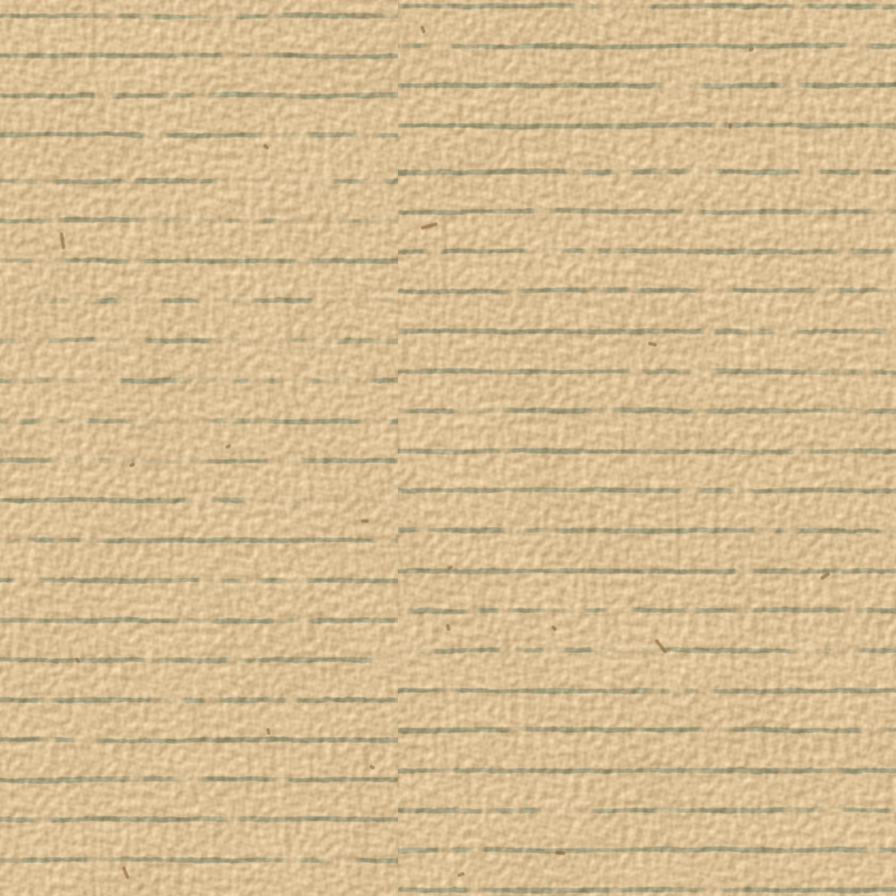
Give the GLSL for this pattern, as a WebGL 2 fragment shader.

```glsl
#version 300 es
precision highp float;
// Tan grained paper ruled with thin, worn grey-green lines in two offset columns.
// Rows repeat with fract; gradient noise bends and breaks each line,
// and a slope taken from the same noise embosses the paper.

uniform vec2 u_resolution;
out vec4 outColor;

float hash(vec2 p) {
    vec3 q = fract(p.xyx * vec3(0.1031, 0.1030, 0.0973));
    q += dot(q, q.yzx + 33.33);
    return fract((q.x + q.y) * q.z);
}

float cornerSlope(vec2 cell, vec2 offset) {
    float angle = 6.2832 * hash(cell);
    return dot(vec2(cos(angle), sin(angle)), offset);
}

// Gradient noise, roughly -0.7 to 0.7
float noise(vec2 p) {
    vec2 i = floor(p), f = fract(p);
    vec2 u = f * f * f * (f * (f * 6.0 - 15.0) + 10.0);
    vec2 e = vec2(1.0, 0.0);
    float low = mix(cornerSlope(i, f), cornerSlope(i + e, f - e), u.x);
    float high = mix(cornerSlope(i + e.yx, f - e.yx), cornerSlope(i + 1.0, f - 1.0), u.x);
    return mix(low, high, u.y);
}

// Paper relief lit from the upper left
float emboss(vec2 p) {
    vec2 light = vec2(-0.28, 0.32);
    return noise(p + light) - noise(p - light);
}

// Ink coverage of the ruled lines
float ruledInk(vec2 uv, float pixel) {
    const float PITCH = 0.04456;
    float side = step(0.444, uv.x);

    // The columns differ in phase; one wider gap lies near the top
    float start = mix(0.0404, 0.0065, side) + 0.0065 * step(0.83, uv.y);
    float v = (uv.y - start) / PITCH + 0.5;
    float row = floor(v);
    float seed = row * 5.0 + side * 171.0 + 40.5;

    // Waviness and ragged thickness
    float shift = 0.0016 * noise(vec2(uv.x * 11.0, seed))
                + 0.0011 * noise(vec2(uv.x * 48.0, seed + 1.0))
                + 0.0012 * (hash(vec2(row + 30.0, side)) - 0.5);
    float halfWidth = 0.0027 + 0.0010 * noise(vec2(uv.x * 24.0, seed + 2.0))
                    + 0.0011 * noise(uv * 150.0 + 60.0);
    float dist = abs((fract(v) - 0.5) * PITCH - shift);
    float soft = max(0.0014, pixel);
    float line = 1.0 - smoothstep(halfWidth - soft, halfWidth + soft, dist);

    // Broken stretches, mostly in the upper middle of the left column
    float band = smoothstep(0.36, 0.48, uv.y) * (1.0 - smoothstep(0.79, 0.85, uv.y));
    float wear = mix(0.05 + 0.19 * band, 0.03, side)
               + 0.10 * (hash(vec2(row + 80.0, side + 4.0)) - 0.5);
    float print = 0.42 + 0.55 * noise(vec2(uv.x * 13.0, seed + 3.0))
                + 0.60 * noise(vec2(uv.x * 42.0, seed + 4.0)) - wear;
    float strength = mix(0.12, 1.0, smoothstep(0.0, 0.30, print));
    strength *= 0.88 + 0.35 * noise(uv * vec2(70.0, 110.0));
    return clamp(line * strength, 0.0, 1.0);
}

// Sparse short brown fibres, at most one in each cell
float fibres(vec2 uv, float pixel) {
    vec2 cell = floor(uv * 9.0);
    vec2 centre = 0.2 + 0.6 * vec2(hash(cell + 11.0), hash(cell + 23.0));
    vec2 p = (fract(uv * 9.0) - centre) / 9.0;
    float angle = 3.1416 * hash(cell + 37.0);
    vec2 along = vec2(cos(angle), sin(angle));
    float reach = 0.001 + 0.007 * pow(hash(cell + 51.0), 3.0);
    float dist = length(p - along * clamp(dot(p, along), -reach, reach));
    float mark = 1.0 - smoothstep(0.0006, 0.0022 + pixel, dist);
    return mark * step(0.80, hash(cell + 67.0));
}

void main() {
    vec2 uv = gl_FragCoord.xy / u_resolution;
    float pixel = 1.0 / min(u_resolution.x, u_resolution.y);

    // Paper with fine relief and faint broad mottling
    float relief = 0.095 * emboss(uv * 115.0) + 0.045 * emboss(uv * 210.0 + 19.0);
    float mottle = 0.016 * noise(uv * 9.0) + 0.025 * noise(uv * 38.0 + 7.0);
    vec3 color = vec3(0.860, 0.752, 0.587);

    // Faint seam between the columns
    color -= 0.02 * (1.0 - smoothstep(0.0005, 0.002 + pixel, abs(uv.x - 0.444)));

    // Ink, relief and fibres
    color = mix(color, vec3(0.605, 0.597, 0.472), ruledInk(uv, pixel));
    color += (relief + mottle) * vec3(0.95, 1.0, 1.05);
    color = mix(color, vec3(0.56, 0.40, 0.24), 0.65 * fibres(uv, pixel));

    outColor = vec4(clamp(color, 0.0, 1.0), 1.0);
}
```
